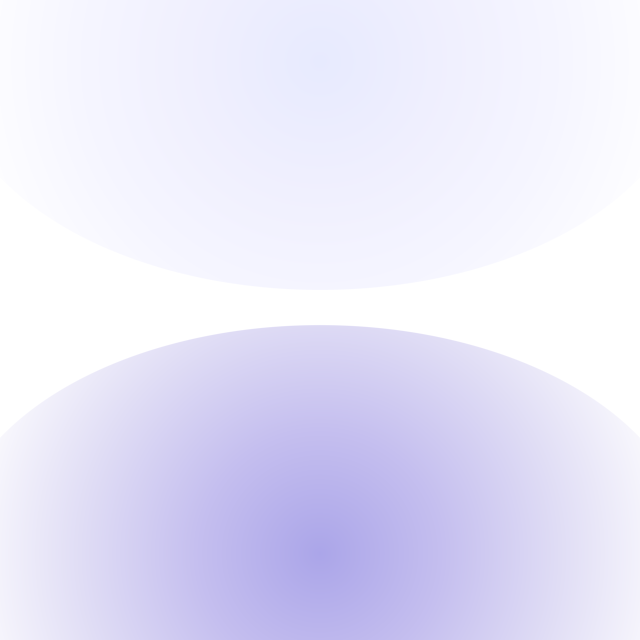
A Shadertoy shader for this background:

```glsl
// Two wide ellipses on white, each filled with a soft round lavender glow.
#define UPPER_CENTER vec2(0.5, 0.904)
#define LOWER_CENTER vec2(0.5, 0.135)
#define ELLIPSE_RADII vec2(0.580, 0.357)
#define INNER_STOP 0.19
#define OUTER_STOP 0.37
#define FADE_RADIUS 0.58

const vec3 WHITE = vec3(1.0);

// Approximate signed distance to an axis-aligned ellipse
float ellipseDistance(vec2 p, vec2 radii) {
    float k = length(p / radii);
    float slope = length(p / (radii * radii));
    return k * (k - 1.0) / max(slope, 1e-4);
}

// Circular gradient through three tints, ending in white
vec3 radialGlow(float d, vec3 core, vec3 middle, vec3 rim) {
    vec3 color = mix(core, middle, clamp(d / INNER_STOP, 0.0, 1.0));
    color = mix(color, rim, clamp((d - INNER_STOP) / (OUTER_STOP - INNER_STOP), 0.0, 1.0));
    return mix(color, WHITE, clamp((d - OUTER_STOP) / (FADE_RADIUS - OUTER_STOP), 0.0, 1.0));
}

// Smooth coverage of the ellipse, one pixel wide at its edge
float ellipseMask(vec2 p, float pixel) {
    float d = ellipseDistance(p, ELLIPSE_RADII);
    // The distance estimate degenerates at the center, which is always inside
    return length(p) < 0.1 ? 1.0 : 1.0 - smoothstep(-0.75 * pixel, 0.75 * pixel, d);
}

void mainImage(out vec4 fragColor, in vec2 fragCoord) {
    vec2 uv = fragCoord / iResolution.xy;
    float pixel = 1.0 / min(iResolution.x, iResolution.y);
    vec2 upper = uv - UPPER_CENTER;
    vec2 lower = uv - LOWER_CENTER;

    // Pale upper glow
    vec3 paleGlow = radialGlow(length(upper), vec3(0.906, 0.918, 0.996),
                               vec3(0.939, 0.938, 0.996), vec3(0.962, 0.962, 1.0));
    // Deeper lower glow
    vec3 deepGlow = radialGlow(length(lower), vec3(0.670, 0.648, 0.912),
                               vec3(0.770, 0.746, 0.936), vec3(0.875, 0.863, 0.960));

    vec3 color = mix(WHITE, paleGlow, ellipseMask(upper, pixel));
    color = mix(color, deepGlow, ellipseMask(lower, pixel));
    fragColor = vec4(color, 1.0);
}
```
